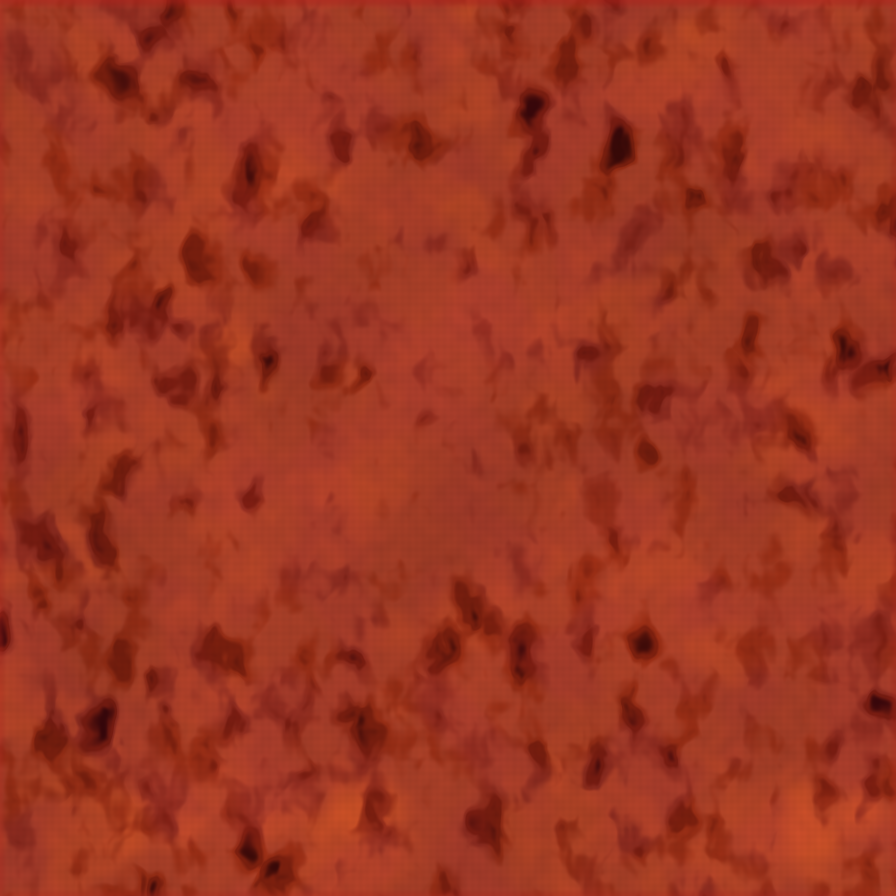
A WebGL 1 fragment shader for this texture:

```glsl
precision highp float;

// Rust-red mottled stone: layered gradient noise makes ragged stains, and
// jittered soft ellipses gather them into darker, mostly upright flecks.
// Warm patches, a faint weave and a thin red rim finish the surface.

uniform vec2 u_resolution;

const vec3 CLAY       = vec3(0.632, 0.231, 0.154);
const vec3 RUST       = vec3(0.682, 0.254, 0.150);
const vec3 ORANGE     = vec3(0.775, 0.305, 0.145);
const vec3 WARM_BROWN = vec3(0.570, 0.165, 0.085);
const vec3 COOL_BROWN = vec3(0.545, 0.170, 0.114);
const vec3 DEEP       = vec3(0.462, 0.112, 0.060);
const vec3 CHAR       = vec3(0.215, 0.030, 0.035);
const vec3 RIM        = vec3(0.690, 0.130, 0.110);

const float TAU = 6.2831853;

vec2 hash2(vec2 p) {
  vec3 q = fract(p.xyx * vec3(0.1031, 0.1030, 0.0973));
  q += dot(q, q.yzx + 33.33);
  return fract((q.xx + q.yz) * q.zy);
}

float cornerSlope(vec2 cell, vec2 corner, vec2 f) {
  return dot(hash2(cell + corner) * 2.0 - 1.0, f - corner);
}

// Gradient noise, centred on zero.
float noise(vec2 p) {
  vec2 i = floor(p);
  vec2 f = p - i;
  vec2 u = f * f * f * (f * (f * 6.0 - 15.0) + 10.0);
  float low = mix(cornerSlope(i, vec2(0.0, 0.0), f),
                  cornerSlope(i, vec2(1.0, 0.0), f), u.x);
  float high = mix(cornerSlope(i, vec2(0.0, 1.0), f),
                   cornerSlope(i, vec2(1.0, 1.0), f), u.x);
  return mix(low, high, u.y);
}

float layeredNoise(vec2 p) {
  float sum = 0.0;
  float weight = 1.0;
  for (int i = 0; i < 3; i++) {
    sum += weight * noise(p);
    p = p * 2.03 + vec2(17.3, 41.7);
    weight *= 0.55;
  }
  return sum;
}

// Strongest soft ellipse near p; "density" is the chance that a cell has one.
float flecks(vec2 p, float density, vec2 seed) {
  vec2 cell = floor(p);
  float dark = 0.0;
  for (int y = -1; y <= 1; y++) {
    for (int x = -1; x <= 1; x++) {
      vec2 id = cell + vec2(float(x), float(y));
      vec2 place = hash2(id + seed);
      vec2 kind = hash2(id + seed + 71.0);
      vec2 form = hash2(id + seed + 153.0);
      float tilt = (form.x - 0.5) * 1.6;
      vec2 d = p - id - place;
      d = mat2(cos(tilt), sin(tilt), -sin(tilt), cos(tilt)) * d;
      float reach = length(d * vec2(1.3, 0.75)) / mix(0.30, 0.62, form.y);
      float blob = 1.0 - smoothstep(0.0, 1.0, reach);
      float present = smoothstep(kind.x - 0.05, kind.x + 0.05, density);
      dark = max(dark, blob * present * mix(0.4, 1.0, kind.y * kind.y));
    }
  }
  return dark;
}

vec3 darken(vec3 base, vec3 brown, float k) {
  vec3 c = mix(base, brown, smoothstep(0.05, 0.33, k));
  c = mix(c, DEEP, smoothstep(0.32, 0.54, k));
  return mix(c, CHAR, smoothstep(0.60, 1.15, k));
}

// Fine crossed threads, faded out where the canvas cannot resolve them.
float weave(vec2 p, float count, float pixels) {
  vec2 wave = cos(p * count * TAU);
  return (wave.x + wave.y) * 0.5 * smoothstep(2.0, 4.0, pixels / count);
}

void main() {
  float side = min(u_resolution.x, u_resolution.y);
  vec2 p = gl_FragCoord.xy / side;
  vec2 uv = gl_FragCoord.xy / u_resolution;

  // Ragged stains, gathered into flecks
  vec2 warp = vec2(noise(p * 30.0 + 5.0), noise(p * 30.0 + 63.0));
  vec2 bent = p + warp * 0.014;
  float stain = layeredNoise(bent * vec2(23.0, 16.0) + 9.0);
  float crowd = noise(p * 3.5 + 31.0);
  float spots = flecks(bent * 13.5, 0.58 + 0.9 * crowd, vec2(11.0, 47.0));
  float ragged = clamp(0.85 + 1.2 * stain, 0.25, 1.4);
  float dark = max(0.0, 0.06 + 0.64 * stain + 0.22 * crowd);
  dark += spots * ragged * 0.82;

  // Broad clay, rust and orange drift
  float drift = layeredNoise(p * 7.0 + 22.0);
  vec3 base = mix(CLAY, RUST, smoothstep(-0.1, 0.4, drift - 0.3 * stain));
  float glow = smoothstep(0.28, 0.70, layeredNoise(p * 6.0 + 57.0));
  base = mix(base, ORANGE, glow * 0.75);

  float warmth = smoothstep(-0.2, 0.15, noise(p * 12.0 + 90.0));
  vec3 color = darken(base, mix(COOL_BROWN, WARM_BROWN, warmth), dark);
  color += vec3(0.002, 0.010, -0.012) * (warmth - 0.5);
  color *= 1.0 + 0.14 * noise(p * 5.0 + 13.0) + 0.06 * noise(p * 60.0);
  color *= 1.0 + 0.016 * weave(p, 128.0, side);

  // Thin red rim, strongest along the top
  vec2 border = min(uv, 1.0 - uv);
  float sides = 1.0 - smoothstep(0.0, 0.009, min(border.x, border.y));
  float top = 1.0 - smoothstep(0.0, 0.012, 1.0 - uv.y);
  color = mix(color, RIM, max(sides * 0.25, top * 0.5));

  gl_FragColor = vec4(clamp(color, 0.0, 1.0), 1.0);
}
```
